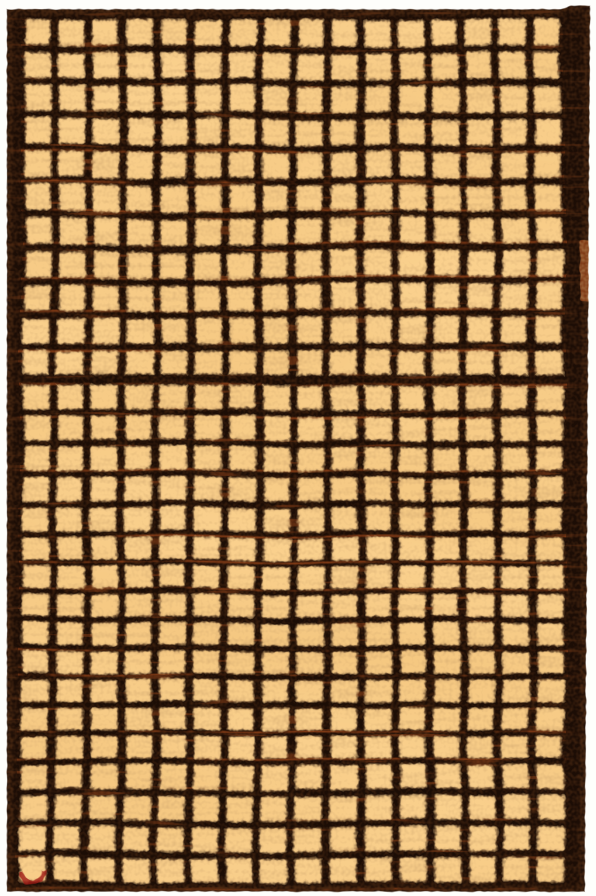
Write a Shadertoy shader that draws this pattern.

```glsl
const vec2 GRID = vec2(16.0, 28.0);
const float ASPECT = 0.664;
const float PITCH = 0.037;

const vec3 CREAM = vec3(0.97, 0.80, 0.53);
const vec3 TAN = vec3(0.78, 0.62, 0.41);
const vec3 BROWN = vec3(0.29, 0.16, 0.07);
const vec3 DARK = vec3(0.11, 0.05, 0.02);
const vec3 RUST = vec3(0.56, 0.25, 0.09);
const vec3 RED = vec3(0.62, 0.10, 0.08);
const vec3 PAPER = vec3(0.995, 0.995, 0.985);

float hash(vec2 p) {
    vec3 q = fract(p.xyx * vec3(0.1031, 0.1030, 0.0973));
    q += dot(q, q.yzx + 33.33);
    return fract((q.x + q.y) * q.z);
}

vec2 gradient(vec2 p) {
    float angle = 6.2832 * hash(p);
    return vec2(cos(angle), sin(angle));
}

float gradientNoise(vec2 p) {
    vec2 i = floor(p), f = fract(p);
    vec2 u = f * f * f * (f * (f * 6.0 - 15.0) + 10.0);
    vec2 e = vec2(0.0, 1.0);
    float low = mix(dot(gradient(i), f), dot(gradient(i + e.yx), f - e.yx), u.x);
    float high = mix(dot(gradient(i + e.xy), f - e.xy), dot(gradient(i + e.yy), f - e.yy), u.x);
    return mix(low, high, u.y);
}

float boxDistance(vec2 p, vec2 halfSize, float radius) {
    vec2 d = abs(p) - halfSize + radius;
    return length(max(d, 0.0)) + min(max(d.x, d.y), 0.0) - radius;
}

float coverage(float d, float softness) {
    return 1.0 - smoothstep(-softness, softness, d);
}

// Rows are tall at the top, short in the lower middle, medium at the bottom.
float rowCoordinate(float y) {
    return 12.0 * min((y - 0.0182) / 0.4427, 1.0)
         + 4.0 * clamp((y - 0.4609) / 0.1354, 0.0, 1.0)
         + 8.0 * clamp((y - 0.5963) / 0.2540, 0.0, 1.0)
         + 4.0 * max((y - 0.8503) / 0.1380, 0.0);
}

// The columns fan out slightly towards the bottom.
float columnCoordinate(vec2 p) {
    float first = mix(0.066, 0.056, p.y);
    float last = mix(0.918, 0.925, p.y);
    return (p.x - first) / (last - first) * (GRID.x - 1.0) + 0.5;
}

float squareDistance(vec2 grid, float fray) {
    vec2 cell = clamp(floor(grid), vec2(0.0), GRID - 1.0);
    vec2 jitter = vec2(hash(cell), hash(cell + 71.0)) - 0.5;
    vec2 halfSize = vec2(0.385, 0.392) + 0.035 * jitter;
    float d = boxDistance(grid - cell - 0.5 - 0.03 * jitter.yx, halfSize, 0.07);
    float wideBand = 0.17 - abs(grid.y - 11.0);
    return max(d, wideBand) + fray;
}

// Rust threads run beside some row lines and show most at the crossings.
float rustThread(vec2 grid, float patchiness) {
    float line = floor(grid.y + 0.5);
    float offset = 0.3 * (hash(vec2(line, 5.0)) - 0.5);
    float thread = coverage(abs(grid.y - line - offset) - 0.035, 0.05);
    float crossing = coverage(abs(grid.x - floor(grid.x + 0.5)) - 0.09, 0.08);
    float strength = step(0.45, hash(vec2(line, 19.0)));
    return thread * strength * clamp(0.35 + 0.5 * crossing + 1.3 * patchiness, 0.0, 1.0);
}

float rugDistance(vec2 p, float fray) {
    float side = max(0.0117 - p.x, p.x - mix(0.990, 0.981, p.y)) * ASPECT;
    float top = 0.0104 - 0.004 * smoothstep(0.94, 0.96, p.x);
    return max(side, max(top - p.y, p.y - 0.995)) + fray;
}

void mainImage(out vec4 fragColor, in vec2 fragCoord) {
    vec2 p = fragCoord / iResolution.xy;
    p.y = 1.0 - p.y;
    vec2 q = p * vec2(ASPECT, 1.0);
    float pixel = 1.0 / iResolution.y;

    // Wool texture
    float grain = gradientNoise(q * 260.0);
    float tuft = gradientNoise(q * 120.0 + 40.0);
    float streak = gradientNoise(q * vec2(14.0, 170.0));
    float fade = gradientNoise(q * vec2(3.0, 9.0) + 8.0);

    // Hand-woven grid
    vec2 sway = vec2(gradientNoise(q * vec2(5.0, 9.0)), gradientNoise(q * vec2(8.0, 5.0) + 23.0));
    vec2 grid = vec2(columnCoordinate(p), rowCoordinate(p.y)) + 0.11 * sway;
    float squares = squareDistance(grid, 0.045 * tuft + 0.05 * grain);

    // Dark ground with rust wear
    vec3 ground = mix(DARK, BROWN, clamp(0.22 + 0.7 * grain + 0.45 * streak, 0.0, 1.0));
    float rust = rustThread(grid, fade + streak);
    rust = max(rust, 0.55 * smoothstep(0.25, 0.5, streak));
    float margin = step(0.0, grid.x) * step(grid.x, GRID.x);
    ground = mix(ground, RUST, rust * mix(0.35, 0.85, margin));

    // Cream pile
    vec3 pile = CREAM + vec3(0.02, 0.035, 0.05) * fade;
    pile = mix(pile, TAN, clamp(0.06 + 0.35 * streak + 0.3 * grain, 0.0, 0.5));
    pile = mix(pile, TAN, 0.4 * smoothstep(-0.12, 0.0, squares));
    float softness = max(0.06, pixel / PITCH);
    vec3 color = mix(ground, pile, coverage(squares, softness));

    // Selvedge, mended edge and red stitches
    float rug = rugDistance(p, 0.0012 * tuft);
    float selvedge = smoothstep(-0.009, -0.004, rug) * (0.45 + 0.6 * grain);
    color = mix(color, BROWN, clamp(selvedge, 0.0, 1.0));
    float mend = boxDistance(q - vec2(0.652, 0.302), vec2(0.006, 0.034), 0.003);
    color = mix(color, mix(RUST, TAN, 0.25 + 0.5 * grain), 0.85 * coverage(mend + 0.002 * tuft, pixel));
    vec2 stitch = q - vec2(0.036, 0.972);
    float loopDistance = max(abs(length(stitch) - 0.013) - 0.0025, -stitch.y) + 0.003 * tuft;
    color = mix(color, RED, 0.8 * coverage(loopDistance, pixel));

    fragColor = vec4(mix(PAPER, color, coverage(rug, pixel)), 1.0);
}
```
